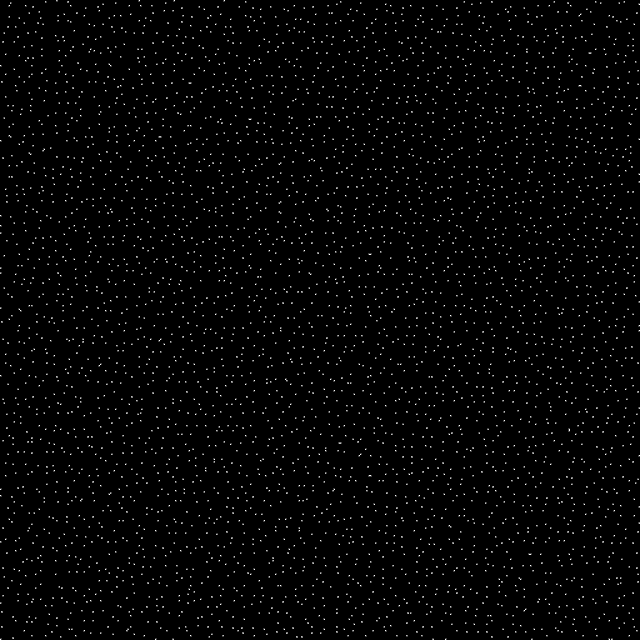
A Shadertoy shader for this texture:

```glsl
// Sparse white specks scattered over black, one jittered speck per grid cell.

vec2 hash2(vec2 p) {
    vec2 q = vec2(dot(p, vec2(127.1, 311.7)), dot(p, vec2(269.5, 183.3)));
    return fract(sin(q) * 43758.5453);
}

void mainImage(out vec4 fragColor, in vec2 fragCoord) {
    // 64 cells across the canvas, each divided into 8 by 8 sites
    vec2 grid = fragCoord / iResolution.y * 64.0;
    vec2 cell = floor(grid);
    vec2 site = fract(grid) * 8.0;

    // Square speck, one site wide, on a random site of its cell
    vec2 speck = floor(hash2(cell) * 8.0) + 0.5;
    vec2 offset = abs(site - speck);
    float edge = 0.5 - max(offset.x, offset.y);

    // Soften the edge over one pixel
    float pixelsPerSite = iResolution.y / 512.0;
    float coverage = clamp(edge * pixelsPerSite + 0.5, 0.0, 1.0);

    fragColor = vec4(vec3(coverage), 1.0);
}
```
